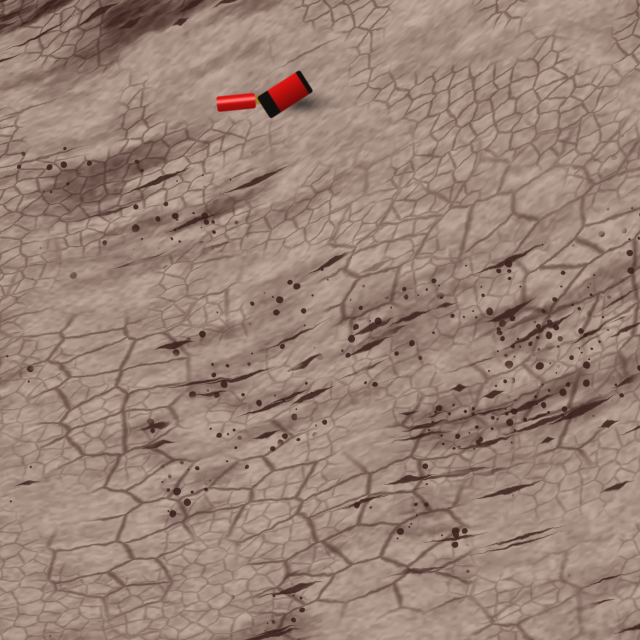
A Shadertoy shader for this texture:

```glsl
// Weathered pinkish rock slab with slanting cracks, gouges and pits, and a small red mallet.

const vec3 DARK_ROCK = vec3(0.22, 0.12, 0.10);
const vec3 PALE_ROCK = vec3(0.74, 0.65, 0.60);
const vec3 MALLET_RED = vec3(0.78, 0.07, 0.06);
const vec3 MALLET_BLACK = vec3(0.07, 0.06, 0.06);
const vec3 NECK_YELLOW = vec3(0.62, 0.48, 0.16);
const vec2 GOUGE_CELL = vec2(0.085, 0.021);
const float PIT_CELL = 0.015;
const float BASE_TONE = 0.90;
const float GRAIN_CONTRAST = 0.38;
const float CRACK_DEPTH = 0.50;
const float GOUGE_DEPTH = 0.85;
const float PIT_DEPTH = 0.88;

float hash(vec2 p) {
    return fract(sin(dot(p, vec2(127.1, 311.7))) * 43758.545);
}

vec2 hash2(vec2 p) {
    return vec2(hash(p), hash(p + 17.3));
}

float noise(vec2 p) {
    vec2 i = floor(p), f = fract(p);
    f = f * f * (3.0 - 2.0 * f);
    return mix(mix(hash(i), hash(i + vec2(1, 0)), f.x),
               mix(hash(i + vec2(0, 1)), hash(i + vec2(1, 1)), f.x), f.y);
}

float fbm(vec2 p) {
    float sum = 0.0, amp = 0.533;
    for (int i = 0; i < 4; i++) {
        sum += amp * noise(p);
        p = p * 2.03 + 9.7;
        amp *= 0.5;
    }
    return sum;
}

// Soft round region used to place wear
float spot(vec2 p, vec2 centre, vec2 size) {
    vec2 d = (p - centre) / size;
    return exp(-dot(d, d));
}

// Distance to the borders of a cellular pattern, in cell units
float cellBorder(vec2 p) {
    vec2 id = floor(p), near = vec2(9.0), second = vec2(9.0);
    for (int y = -1; y <= 1; y++)
    for (int x = -1; x <= 1; x++) {
        vec2 cell = id + vec2(x, y);
        vec2 r = cell + 0.1 + 0.8 * hash2(cell) - p;
        if (dot(r, r) < dot(near, near)) { second = near; near = r; }
        else if (dot(r, r) < dot(second, second)) second = r;
    }
    return dot(near + second, second - near) * 0.5 / length(second - near);
}

// Long tapered scars lying along the x axis
float gouges(vec2 p, float density) {
    vec2 id = floor(p / GOUGE_CELL);
    float mark = 0.0;
    for (int y = -1; y <= 1; y++)
    for (int x = -1; x <= 1; x++) {
        vec2 cell = id + vec2(x, y);
        vec2 d = p - (cell + hash2(cell)) * GOUGE_CELL;
        float halfLength = mix(0.012, 0.055, hash(cell + 5.1));
        float halfWidth = mix(0.0015, 0.0055, hash(cell + 8.6));
        float dist = abs(d.y) - halfWidth * (1.0 - abs(d.x) / halfLength);
        float rank = hash(cell + 2.9);
        mark = max(mark, smoothstep(0.0015, -0.0015, dist) * smoothstep(rank, rank + 0.15, density));
    }
    return mark;
}

// Small round holes, mostly tiny
float pits(vec2 p, float density) {
    vec2 id = floor(p / PIT_CELL);
    float mark = 0.0;
    for (int y = -1; y <= 1; y++)
    for (int x = -1; x <= 1; x++) {
        vec2 cell = id + vec2(x, y);
        float size = hash(cell + 4.4), rank = hash(cell + 7.7);
        float dist = length(p - (cell + hash2(cell)) * PIT_CELL) - mix(0.0012, 0.0062, size * size);
        mark = max(mark, smoothstep(0.0013, -0.0013, dist) * smoothstep(rank, rank + 0.12, density));
    }
    return mark;
}

// Bar from a to b: x = place along it, y = signed place across it, z = distance
vec3 bar(vec2 p, vec2 a, vec2 b, float radius) {
    vec2 axis = normalize(b - a), d = p - 0.5 * (a + b);
    float len = length(b - a);
    vec2 q = vec2(dot(d, axis), dot(d, vec2(-axis.y, axis.x)));
    vec2 e = abs(q) - vec2(0.5 * len, radius) + 0.004;
    float dist = length(max(e, 0.0)) + min(max(e.x, e.y), 0.0) - 0.004;
    return vec3(q.x / len + 0.5, q.y / radius, dist);
}

vec3 drawMallet(vec3 ground, vec2 p, float pixel) {
    vec3 col = ground * (1.0 - 0.6 * spot(p, vec2(0.472, 0.838), vec2(0.030, 0.012)));
    vec3 neck = bar(p, vec2(0.390, 0.842), vec2(0.420, 0.847), 0.007);
    vec3 handle = bar(p, vec2(0.339, 0.837), vec2(0.399, 0.843), 0.012);
    vec3 head = bar(p, vec2(0.412, 0.831), vec2(0.479, 0.874), 0.020);
    float shine = 0.4 * exp(-pow((handle.y - 0.3) * 4.0, 2.0));
    vec3 headColor = mix(MALLET_BLACK, MALLET_RED * (0.85 + 0.3 * head.y),
        smoothstep(0.22, 0.27, head.x) * smoothstep(0.93, 0.88, head.x));
    col = mix(col, NECK_YELLOW, smoothstep(pixel, -pixel, neck.z));
    col = mix(col, MALLET_RED * (0.9 + 0.2 * handle.y) + shine, smoothstep(pixel, -pixel, handle.z));
    return mix(col, headColor, smoothstep(pixel, -pixel, head.z));
}

void mainImage(out vec4 fragColor, in vec2 fragCoord) {
    vec2 p = fragCoord / iResolution.y;
    // Bedding coordinates: layers climb to the right, steeper near the top
    vec2 bed = vec2(p.x, p.y - p.x * (0.18 + 0.27 * p.y));
    bed.y += 0.03 * (noise(p * 5.0) - 0.5);
    vec2 ragged = bed + 0.007 * (vec2(fbm(p * 55.0), fbm(p * 55.0 + 31.0)) - 0.5);

    // Regions of wear
    float corner = spot(p, vec2(0.08, 1.02), vec2(0.30, 0.12));
    float hollow = spot(p, vec2(0.26, 0.71), vec2(0.20, 0.07));
    float scarred = spot(p, vec2(0.78, 0.32), vec2(0.30, 0.17));
    float lower = smoothstep(0.75, 0.35, p.y - 0.25 * p.x);
    float cluster = smoothstep(0.42, 0.72, fbm(bed * vec2(7.0, 13.0) + 3.0));

    // Stone grain and broad stains
    float grain = 0.5 * noise(ragged * vec2(110.0, 230.0)) + 0.5 * fbm(ragged * vec2(38.0, 85.0));
    float tone = BASE_TONE + GRAIN_CONTRAST * (grain - 0.5) + 0.16 * (fbm(p * 4.0) - 0.5);
    float streak = smoothstep(0.38, 0.75, fbm(ragged * vec2(9.0, 45.0)));
    tone -= streak * (0.75 * corner + 0.55 * hollow + 0.22 * lower * cluster + 0.10);
    tone -= 0.16 * corner + 0.06 * scarred;

    // Cracks: a fine net, and wider plates lower down
    float fineNet = smoothstep(0.13, 0.0, cellBorder(ragged * vec2(31.0, 52.0)));
    float plates = smoothstep(0.085, 0.0, cellBorder(ragged * vec2(11.0, 25.0) + 4.0));
    fineNet *= smoothstep(0.35, 0.65, noise(p * 14.0 + 6.0)) * mix(0.8, 0.45, lower);
    plates *= smoothstep(0.25, 0.6, noise(p * 9.0)) * lower;
    tone *= 1.0 - CRACK_DEPTH * max(fineNet, plates);

    // Gouges and pits
    float gougeDensity = 0.03 + 0.28 * lower * cluster + 0.5 * scarred + 0.5 * corner + 0.2 * hollow;
    float pitDensity = 0.01 + cluster * (0.28 * lower + 0.25 * scarred + 0.5 * hollow);
    tone *= 1.0 - GOUGE_DEPTH * gouges(ragged, gougeDensity);
    tone *= 1.0 - PIT_DEPTH * pits(p + 0.6 * (ragged - bed), pitDensity);

    vec3 rock = mix(DARK_ROCK, PALE_ROCK, clamp(tone, 0.0, 1.1));
    fragColor = vec4(drawMallet(rock, p, 1.0 / iResolution.y), 1.0);
}
```
